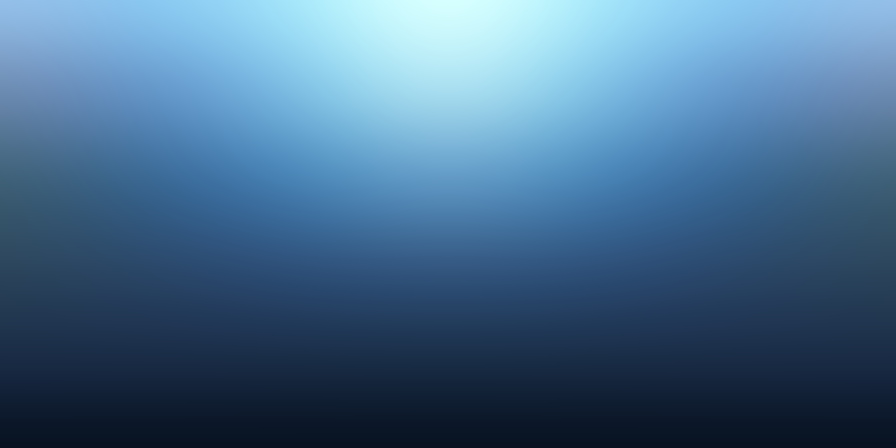
Reproduce this background procedurally as a WebGL 2 fragment shader.

```glsl
#version 300 es
precision highp float;
// Soft cyan light falling from the top centre into deep navy blue.

uniform vec2 u_resolution;
out vec4 fragColor;

const int STOPS = 6;

// Vertical colour ramps, evenly spaced from top to bottom
const vec3 CENTRE_RAMP[STOPS] = vec3[STOPS](
    vec3(0.84, 1.00, 1.00), vec3(0.66, 0.87, 0.94), vec3(0.38, 0.60, 0.77),
    vec3(0.20, 0.34, 0.50), vec3(0.10, 0.18, 0.28), vec3(0.03, 0.07, 0.13));
const vec3 SIDE_RAMP[STOPS] = vec3[STOPS](
    vec3(0.58, 0.75, 0.91), vec3(0.43, 0.55, 0.70), vec3(0.25, 0.38, 0.47),
    vec3(0.17, 0.27, 0.36), vec3(0.10, 0.17, 0.27), vec3(0.03, 0.07, 0.13));

// Red fades nearest the centre and blue reaches furthest out
const vec3 GLOW_WIDTH = vec3(0.31, 0.50, 0.75);
const float EDGE_FADE_POWER = 4.0;

// Blue shoulders: a dip in red on either side of the glow
const float SHOULDER_POSITION = 0.68;
const float SHOULDER_WIDTH = 0.20;
const float SHOULDER_RED_DIP = 0.16;

// Smooth curve through a ramp's stops, t from 0 (top) to 1 (bottom)
vec3 sampleRamp(vec3 ramp[STOPS], float t) {
    float position = clamp(t, 0.0, 1.0) * float(STOPS - 1);
    int i = min(int(position), STOPS - 2);
    float f = position - float(i);
    vec3 before = ramp[max(i - 1, 0)];
    vec3 start = ramp[i];
    vec3 end = ramp[i + 1];
    vec3 after = ramp[min(i + 2, STOPS - 1)];
    vec3 linear = 0.5 * (end - before);
    vec3 quadratic = before - 2.5 * start + 2.0 * end - 0.5 * after;
    vec3 cubic = 0.5 * (after - before) + 1.5 * (start - end);
    return start + f * (linear + f * (quadratic + f * cubic));
}

// Per-channel share of the centre ramp at a distance from the middle
vec3 glowWeight(float distanceOut) {
    vec3 ratio = distanceOut / GLOW_WIDTH;
    vec3 weight = exp(-ratio * ratio) * (1.0 - pow(distanceOut, EDGE_FADE_POWER));
    float shoulder = (distanceOut - SHOULDER_POSITION) / SHOULDER_WIDTH;
    weight.r -= SHOULDER_RED_DIP * exp(-shoulder * shoulder);
    return weight;
}

void main() {
    vec2 uv = gl_FragCoord.xy / u_resolution;
    float depth = 1.0 - uv.y;
    float distanceOut = abs(uv.x - 0.5) * 2.0;

    // Blend the side column into the centre column
    vec3 side = sampleRamp(SIDE_RAMP, depth);
    vec3 centre = sampleRamp(CENTRE_RAMP, depth);
    vec3 color = mix(side, centre, glowWeight(distanceOut));

    fragColor = vec4(clamp(color, 0.0, 1.0), 1.0);
}
```
